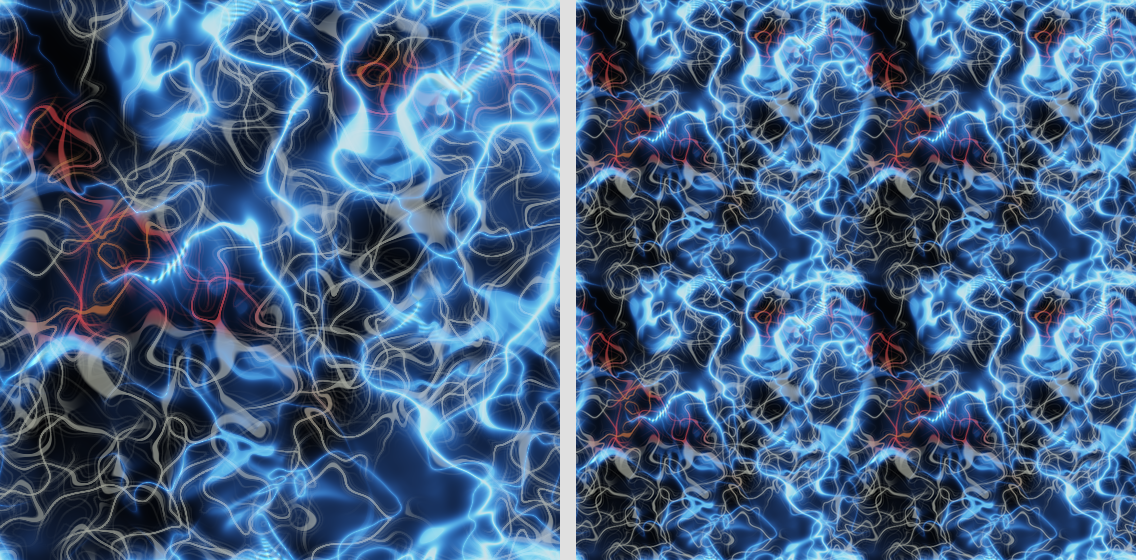
Left: one tile. Right: repeated 2 by 2.
A Shadertoy shader for this background:

```glsl
// Tiling electric plasma: glowing blue bolts over dark smoke and curling grey and red filaments.
#define BOLT_CELLS 4.0      // bolt noise cells across the canvas
#define BOLT_REACH 0.112    // strength of the glow around a bolt
#define BOLT_CORE 0.026     // softness of the bolt centre
#define FILAMENT_LAYERS 6
#define FILAMENT_CELLS 5.0
#define FILAMENT_WIDTH 0.07
#define FILAMENT_CURL 0.055
#define HAIR_WIDTH 0.0022   // in canvas units
#define RIPPLE_DENSITY 75.0
#define GLOW_TINT vec3(0.29, 0.85, 2.00)
#define FILAMENT_GREY vec3(0.64, 0.65, 0.60)
#define EMBER_RED vec3(0.85, 0.19, 0.19)

float hash(vec2 cell, float seed) {
    return fract(sin(dot(cell, vec2(127.1, 311.7)) + seed * 17.3) * 43758.5453);
}

// Contribution of one lattice corner, wrapped to the period
float corner(vec2 cell, vec2 offset, float period, float seed) {
    float angle = 6.2832 * hash(floor(mod(cell + 0.5, period)), seed);
    return dot(offset, vec2(cos(angle), sin(angle)));
}

// Gradient noise that repeats over the unit square
float noise(vec2 uv, float period, float seed) {
    vec2 p = uv * period, i = floor(p), f = p - i;
    vec2 u = f * f * f * (f * (f * 6.0 - 15.0) + 10.0);
    vec2 e = vec2(1.0, 0.0);
    float low = mix(corner(i, f, period, seed), corner(i + e, f - e, period, seed), u.x);
    float high = mix(corner(i + e.yx, f - e.yx, period, seed),
                     corner(i + 1.0, f - 1.0, period, seed), u.x);
    return 1.4 * mix(low, high, u.y);
}

float fbm(vec2 uv, float period, float seed) {
    float sum = 0.0, amplitude = 1.0;
    for (int i = 0; i < 3; i++) {
        sum += amplitude * noise(uv, period, seed + float(i));
        amplitude *= 0.42;
        period *= 2.0;
    }
    return sum;
}

vec2 warp(vec2 uv, float period, float amount, float seed) {
    return uv + amount * vec2(noise(uv, period, seed), noise(uv, period, seed + 0.5));
}

// Light gathered near the zero line of a warped field, swelling into pools
float bolt(vec2 uv, float cells, float seed) {
    vec2 q = warp(warp(uv, cells, 0.07, seed + 5.0), 2.0 * cells + 1.0, 0.025, seed + 7.0);
    float pool = 0.13 * smoothstep(0.1, 0.6, noise(uv, 6.0, seed + 8.0));
    float field = abs(fbm(q, cells, seed));
    field = max(field - pool, 0.12 * field);
    float charge = smoothstep(-0.4, 0.35, noise(uv, 3.0, seed + 9.0));
    return charge * BOLT_REACH * exp(-2.6 * field) / (field + BOLT_CORE);
}

// Thin evenly drawn contour lines of a field
float hairlines(float field, float density) {
    float phase = field * density;
    float slope = fwidth(phase) * iResolution.y + 0.001;
    float dist = abs(fract(phase) - 0.5) / slope;
    return 1.0 - smoothstep(0.15 * HAIR_WIDTH, HAIR_WIDTH, dist);
}

void mainImage(out vec4 fragColor, in vec2 fragCoord) {
    vec2 uv = fragCoord / iResolution.xy;

    // Dark smoke
    float smoke = smoothstep(-0.4, 0.8, fbm(warp(uv, 5.0, 0.08, 2.0), 4.0, 3.0));
    vec3 color = mix(vec3(0.01, 0.015, 0.025), vec3(0.07, 0.12, 0.22), smoke);

    // Filaments, with ember colours in some regions
    float ember = smoothstep(0.25, 0.55, noise(warp(uv, 6.0, 0.04, 11.0), 3.0, 12.0));
    for (int i = 0; i < FILAMENT_LAYERS; i++) {
        float k = float(i), seed = 20.0 + 7.0 * k;
        vec2 q = warp(uv, 7.0 + k, FILAMENT_CURL, seed);
        q = warp(q, 13.0 + k, 0.014, seed + 1.0);
        float field = noise(q, FILAMENT_CELLS + k, seed + 2.0);
        float presence = smoothstep(-0.2, 0.2, noise(uv, 4.0, seed + 3.0));
        float swell = noise(uv, 9.0, seed + 4.0);
        float width = FILAMENT_WIDTH * (0.25 + 3.0 * swell * swell);
        float blur = max(width, 1.2 * fwidth(field));
        float ribbon = 1.0 - smoothstep(0.45 * blur, blur, abs(field));
        float band = smoothstep(0.28, 0.08, abs(field));
        float hair = 0.22 * band * hairlines(field, 9.0 + k);
        float strength = presence * max(ribbon * (0.55 + 0.35 * hash(vec2(k, 3.0), 1.0)), hair);
        vec3 warm = mix(EMBER_RED, vec3(0.75, 0.38, 0.14), step(3.5, k));
        vec3 tint = mix(FILAMENT_GREY, warm, ember * 0.9);
        color = mix(color, tint, 0.85 * strength);
    }

    // Main bolts and finer side branches
    float energy = bolt(uv, BOLT_CELLS, 70.0) + 0.42 * bolt(uv, BOLT_CELLS + 2.0, 90.0);
    energy += 0.08 * smoke * smoke;
    vec3 glow = 1.0 - exp(-energy * GLOW_TINT);
    color *= 1.0 - 0.35 * smoothstep(0.3, 1.2, energy);
    color = 1.0 - (1.0 - color) * (1.0 - 0.94 * glow);

    // Iridescent ripples in the brightest pools
    float phase = RIPPLE_DENSITY * noise(warp(uv, 8.0, 0.03, 110.0), 7.0, 111.0);
    float visible = 1.0 - smoothstep(1.0, 2.8, fwidth(phase));
    float pool = smoothstep(0.7, 1.8, energy) * smoothstep(0.0, 0.4, noise(uv, 5.0, 112.0));
    color += 0.19 * pool * visible * cos(phase + vec3(0.0, 0.7, 1.2));

    // Pale, slightly greyed hearts of the light
    color = mix(color, vec3(0.79, 0.86, 0.90), 0.75 * smoothstep(1.9, 4.0, energy));
    fragColor = vec4(clamp(color, 0.0, 1.0), 1.0);
}
```
